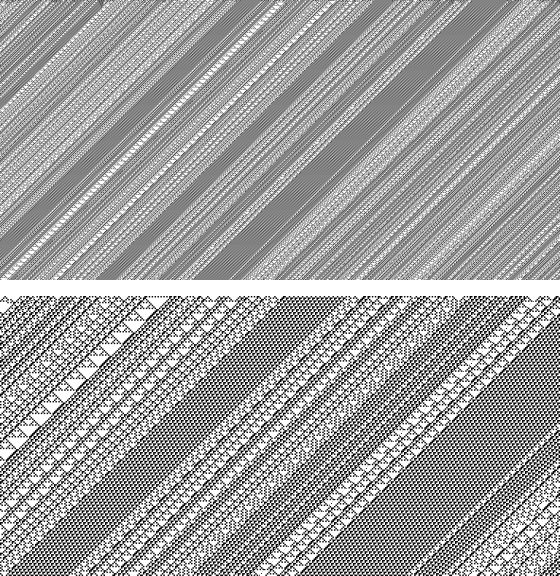
Top, the full canvas; bottom, a detail of the centre.
Give the GLSL for this pattern, as a Shadertoy shader.

```glsl
const float ROWS = 576.0;      // cell rows down the canvas
const float SOFTNESS = 1.0;    // filter width in output samples
const int DENSE_SPACING = 3;   // odd spacings settle into steady stripes
const int SPARSE_SPACING = 9;
const uint SEED = 2611u;
const vec3 INK = vec3(0.02);
const vec3 PAPER = vec3(1.0);

// Diagonal bands: centre and half width, in blocks of eight cells
const vec2 DENSE_BANDS[3] = vec2[3](vec2(64.0, 2.3), vec2(98.0, 2.3), vec2(125.0, 4.3));
const vec2 SPARSE_BANDS[4] = vec2[4](vec2(46.5, 0.8), vec2(53.5, 0.8),
    vec2(147.0, 1.3), vec2(204.5, 0.8));

uint hash(uint n) {
    n = n * 747796405u + 2891336453u;
    n = ((n >> ((n >> 28u) + 4u)) ^ n) * 277803737u;
    return (n >> 22u) ^ n;
}

// Eight cells with every spacing-th one set
uint spacedCells(int block, int spacing) {
    uint cells = 0u;
    for (int i = 0; i < 8; i++) {
        if ((block * 8 + i + 630) % spacing == 0) cells |= 1u << uint(i);
    }
    return cells;
}

// Starting states of eight neighbouring cells
uint seedBlock(int block) {
    float b = float(block);
    for (int i = 0; i < DENSE_BANDS.length(); i++) {
        if (abs(b - DENSE_BANDS[i].x) <= DENSE_BANDS[i].y) return spacedCells(block, DENSE_SPACING);
    }
    for (int i = 0; i < SPARSE_BANDS.length(); i++) {
        if (abs(b - SPARSE_BANDS[i].x) <= SPARSE_BANDS[i].y) return spacedCells(block, SPARSE_SPACING);
    }
    return hash(uint(block + 64) + SEED) & 255u;
}

// One generation in a frame that drifts one cell left per row
uint nextRow(uint cells) {
    uint left = cells << 2u;
    uint middle = cells << 1u;
    return (left & ~(middle | cells)) | (~left & cells);
}

// Length of unit cell k lying between lo and hi
float overlap(int k, float lo, float hi) {
    return max(0.0, min(hi, float(k + 1)) - max(lo, float(k)));
}

void mainImage(out vec4 fragColor, in vec2 fragCoord) {
    float cellsPerPixel = ROWS / iResolution.y;
    vec2 centre = vec2(fragCoord.x, iResolution.y - fragCoord.y) * cellsPerPixel;
    float halfWidth = 0.5 * SOFTNESS * cellsPerPixel;
    vec2 lo = centre - halfWidth;
    vec2 hi = centre + halfWidth;
    ivec2 first = ivec2(floor(lo));
    ivec2 last = ivec2(floor(hi));
    first.y = max(first.y, 0);

    // 32-cell window along the diagonal, with two blocks of lead-in
    int startBlock = ((first.x + first.y) >> 3) - 2;
    uint cells = 0u;
    for (int i = 0; i < 4; i++) {
        cells |= seedBlock(startBlock + i) << uint(8 * i);
    }

    // Evolve down to the sample, then average the covered cells
    float inked = 0.0;
    float area = 0.0;
    for (int row = 0; row <= last.y; row++) {
        if (row >= first.y) {
            float rowCover = overlap(row, lo.y, hi.y);
            for (int x = first.x; x <= last.x; x++) {
                float cover = rowCover * overlap(x, lo.x, hi.x);
                uint bit = uint(x + row - startBlock * 8) & 31u;
                inked += cover * float((cells >> bit) & 1u);
                area += cover;
            }
        }
        cells = nextRow(cells);
    }
    fragColor = vec4(mix(PAPER, INK, inked / max(area, 1e-5)), 1.0);
}
```
